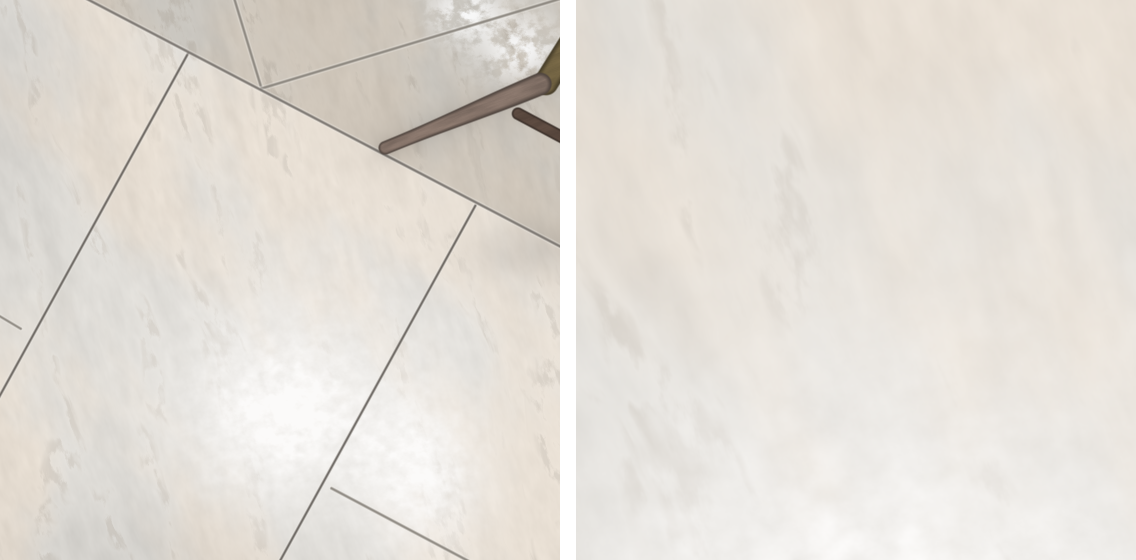
Left: the whole. Right: its middle third, enlarged.
Give the GLSL for this texture, as a Shadertoy shader.

```glsl
float hash(vec2 p) {
    p = fract(p * vec2(0.1031, 0.1137));
    p += dot(p, p.yx + 33.33);
    return fract((p.x + p.y) * p.x * 7.31);
}

float noise(vec2 p) {
    vec2 i = floor(p), f = fract(p);
    f = f * f * (3.0 - 2.0 * f);
    return mix(mix(hash(i), hash(i + vec2(1, 0)), f.x),
               mix(hash(i + vec2(0, 1)), hash(i + vec2(1, 1)), f.x), f.y);
}

float fbm(vec2 p) {
    float sum = 0.0, amp = 0.5;
    for (int i = 0; i < 5; i++) {
        sum += amp * noise(p);
        p = mat2(1.6, 1.2, -1.2, 1.6) * p + 17.3;
        amp *= 0.5;
    }
    return sum;
}

float segment(vec2 p, vec2 a, vec2 b) {
    vec2 ap = p - a, ab = b - a;
    return length(ap - ab * clamp(dot(ap, ab) / dot(ab, ab), 0.0, 1.0));
}

float cover(float d) {
    float aa = 0.7 / iResolution.y + 0.0008;
    return 1.0 - smoothstep(-aa, aa, d);
}

float glow(vec2 p, vec2 center, vec2 radius) {
    vec2 q = (p - center) / radius;
    return exp(-dot(q, q));
}

// Dark grout with a pale bevel beside it
vec3 grout(vec3 col, float d, float halfWidth, vec3 tint) {
    col = mix(col, vec3(0.95, 0.94, 0.92), 0.4 * cover(d - halfWidth - 0.0022));
    return mix(col, tint, 0.88 * cover(d - halfWidth));
}

// Round bar with a dark rim and a lighter core
vec3 bar(vec3 col, float d, float halfWidth, vec3 tint, float grain) {
    vec3 shade = mix(tint * (0.85 + 0.3 * grain), tint * 0.6,
                     smoothstep(0.5, 1.0, d / halfWidth));
    return mix(col, shade, cover(d - halfWidth));
}

// Polished stone: warm clouds, slanted veins and small flecks
vec3 marble(vec2 p) {
    vec2 s = vec2(p.x + 0.28 * p.y, p.y);
    float cloud = fbm(s * vec2(5.0, 3.0) + 4.0);
    float streak = fbm(s * vec2(24.0, 5.0) + 3.0 * cloud);
    float fleck = fbm(s * vec2(75.0, 34.0) + 9.0);
    vec3 col = mix(vec3(0.875, 0.865, 0.845), vec3(0.905, 0.87, 0.825),
                   smoothstep(0.35, 0.65, cloud));
    col += 0.07 * (streak - 0.47) + 0.05 * (fleck - 0.47);
    float vein = smoothstep(0.54, 0.72, streak) * smoothstep(0.42, 0.65, fleck);
    return mix(col, vec3(0.75, 0.72, 0.68), 0.45 * vein);
}

void mainImage(out vec4 fragColor, in vec2 fragCoord) {
    vec2 p = fragCoord / iResolution.xy;
    vec3 col = marble(p);

    // Shading beyond the long seam, and a soft edge shadow at the right
    float beyond = p.y - (1.083 - 0.523 * p.x);
    col = mix(col, col * vec3(0.895, 0.89, 0.88), cover(-beyond));
    col *= 1.0 - 0.10 * glow(p, vec2(0.97, 0.55), vec2(0.13, 0.05));
    col *= 1.0 - 0.05 * glow(p, vec2(0.0, 0.85), vec2(0.15, 0.3));
    col *= 1.0 - 0.05 * glow(p, vec2(0.2, 0.0), vec2(0.3, 0.12));

    // Window reflections, broken up by the uneven polish
    float polish = fbm(p * vec2(60.0, 70.0));
    float shine = glow(p, vec2(0.50, 0.25), vec2(0.16, 0.15))
                + 0.9 * glow(p, vec2(0.75, 0.15), vec2(0.11, 0.14))
                + 0.25 * glow(p, vec2(0.6, 0.4), vec2(0.3, 0.25));
    col = mix(col, vec3(0.985, 0.98, 0.975),
              clamp(shine * (0.5 + 0.8 * polish), 0.0, 1.0));
    float sparkle = glow(p, vec2(0.83, 0.98), vec2(0.06, 0.05))
                  + glow(p, vec2(0.93, 0.91), vec2(0.07, 0.06));
    col = mix(col, vec3(0.97), clamp(sparkle * smoothstep(0.3, 0.65, polish), 0.0, 1.0));

    // Parallel seams of the large slabs
    vec3 darkGrout = vec3(0.36, 0.34, 0.32), paleGrout = vec3(0.52, 0.50, 0.47);
    for (int i = 0; i < 2; i++) {
        vec2 top = vec2(0.336, 0.905) + float(i) * vec2(0.513, -0.272);
        float d = segment(p, top, top - vec2(0.386, 0.702));
        col = grout(col, d, 0.0020, darkGrout);
    }

    // Cross seams and the long seam
    col = grout(col, segment(p, vec2(0.592, 0.128), vec2(0.85, -0.009)), 0.0022, paleGrout);
    col = grout(col, segment(p, vec2(-0.02, 0.447), vec2(0.037, 0.413)), 0.0020, paleGrout);
    col = grout(col, segment(p, vec2(0.413, 1.02), vec2(0.467, 0.842)), 0.0022, paleGrout);
    col = grout(col, segment(p, vec2(0.467, 0.842), vec2(1.02, 1.008)), 0.0022, paleGrout);
    col = grout(col, abs(beyond) * 0.886, 0.0022, vec3(0.45, 0.43, 0.41));

    // Wooden chair leg and its brace, with a faint contact shadow
    float grain = fbm(vec2(p.x + 2.4 * p.y, p.y - 0.42 * p.x) * vec2(12.0, 120.0));
    float leg = segment(p, vec2(0.688, 0.736), vec2(0.965, 0.850));
    col *= 1.0 - 0.15 * exp(-leg * 45.0);
    col = bar(col, segment(p, vec2(0.925, 0.797), vec2(1.03, 0.741)), 0.011,
              vec3(0.36, 0.29, 0.25), grain);
    col = bar(col, segment(p, vec2(0.975, 0.852), vec2(1.03, 0.94)), 0.022,
              vec3(0.46, 0.40, 0.27), grain);
    col = bar(col, leg, 0.012 + 0.008 * smoothstep(0.7, 0.97, p.x),
              vec3(0.52, 0.45, 0.41), grain);

    fragColor = vec4(clamp(col, 0.0, 1.0), 1.0);
}
```
